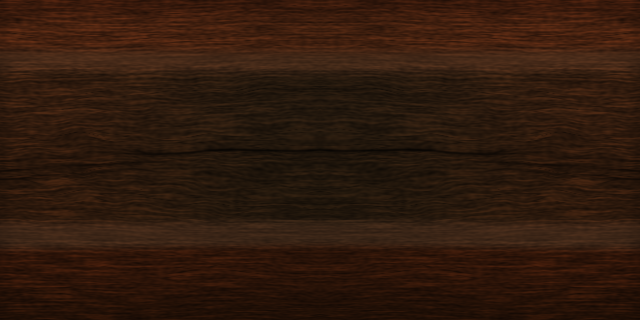
This texture is drawn by a Shadertoy shader. Its source:

```glsl
// Dark, mirrored wood board: soft horizontal colour bands under stretched
// gradient-noise grain. The grain swells around a central heart, bends at
// small side knots and is split by a thin, gently sloping crack.

vec2 randomGradient(vec2 cell) {
    vec3 q = fract(cell.xyx * vec3(0.1031, 0.1030, 0.0973));
    q += dot(q, q.yzx + 33.33);
    float angle = 6.2832 * fract((q.x + q.y) * q.z);
    return vec2(cos(angle), sin(angle));
}

float gradientNoise(vec2 p) {
    vec2 i = floor(p), f = p - i;
    vec2 u = f * f * f * (f * (f * 6.0 - 15.0) + 10.0);
    vec2 e = vec2(1.0, 0.0);
    float low = mix(dot(randomGradient(i), f),
                    dot(randomGradient(i + e), f - e), u.x);
    float high = mix(dot(randomGradient(i + e.yx), f - e.yx),
                     dot(randomGradient(i + 1.0), f - 1.0), u.x);
    return mix(low, high, u.y);
}

float bump(float x, float width) {
    return exp(-x * x / (width * width));
}

// Base tone from the top (0) to the bottom (1) of the board.
vec3 boardColour(float y) {
    vec3 c = mix(vec3(0.225, 0.100, 0.045), vec3(0.275, 0.130, 0.060), smoothstep(0.0, 0.09, y));
    c = mix(c, vec3(0.285, 0.168, 0.098), smoothstep(0.13, 0.18, y));
    c = mix(c, vec3(0.178, 0.110, 0.058), smoothstep(0.195, 0.245, y));
    c = mix(c, vec3(0.160, 0.099, 0.050), smoothstep(0.35, 0.50, y));
    c = mix(c, vec3(0.245, 0.152, 0.092), smoothstep(0.675, 0.715, y));
    c = mix(c, vec3(0.190, 0.083, 0.033), smoothstep(0.755, 0.795, y));
    return mix(c, vec3(0.135, 0.063, 0.024), smoothstep(0.83, 1.0, y));
}

void mainImage(out vec4 fragColor, in vec2 fragCoord) {
    vec2 uv = fragCoord / iResolution.xy;
    float x = abs(uv.x - 0.5) * 2.0;   // 0 at the mirror line, 1 at the sides
    float y = 1.0 - uv.y;              // 0 at the top
    float middle = smoothstep(0.19, 0.27, y) * (1.0 - smoothstep(0.66, 0.73, y));
    float heart = bump(x, 0.42) * bump(y - 0.48, 0.24);

    // Grain height: swollen at the heart, wavy in the middle, bent at knots.
    float grain = y - (y - 0.47) * 0.25 * heart;
    grain += 0.012 * gradientNoise(vec2(x * 2.5, y * 5.0));
    grain += 0.012 * middle * gradientNoise(vec2(x * 9.0 + 3.0, y * 18.0));
    float knots = 0.0;
    for (int k = 0; k < 2; k++) {
        vec2 d = vec2(x - 0.75, y - 0.412 - 0.122 * float(k));
        float knot = bump(d.x, 0.055) * bump(d.y, 0.020);
        grain += 0.012 * knot * sign(0.5 - float(k));
        knots += knot;
    }

    // Fibres from broad streaks to fine threads.
    float broad = gradientNoise(vec2(x * 1.6 + 5.0, grain * 22.0));
    float streak = gradientNoise(vec2(x * 4.5 + 11.0, grain * 72.0));
    float fibre = gradientNoise(vec2(x * 8.0 + 23.0, grain * 137.0));
    float thread = gradientNoise(vec2(x * 45.0, grain * 171.0 + 7.0));
    float paleBands = min(bump(y - 0.182, 0.028) + bump(y - 0.732, 0.038), 1.0);
    float relief = 0.14 * broad + 0.24 * streak + 0.46 * fibre + 0.36 * thread;

    // Band edges sag slightly, and the centre is cooler and darker.
    float bandY = y + 0.008 * broad + 0.020 * bump(x, 0.45) * (y - 0.5);
    vec3 colour = boardColour(bandY);
    colour *= mix(vec3(1.0), vec3(0.77, 0.85, 0.88), bump(x, 0.40) * (0.40 + 0.60 * middle));
    colour *= mix(vec3(1.0), vec3(1.10, 0.98, 0.93), middle * smoothstep(0.25, 0.9, x));
    colour *= 1.0 + relief * (1.0 - 0.5 * paleBands);

    // Thin dark grooves along the zero lines of the noise, broken into runs.
    float grooveLine = bump(streak - 0.05, 0.055) * smoothstep(-0.05, 0.25, broad + 0.4 * fibre);
    colour *= 1.0 - 0.30 * grooveLine * (1.0 - 0.7 * paleBands);

    // Reddish ridges between the grooves.
    float ridges = smoothstep(0.10, 0.35, fibre + 0.3 * streak);
    colour += vec3(0.036, 0.012, 0.003) * ridges * (0.35 + 0.65 * x) * (1.0 - 0.6 * paleBands);

    // Broad arch of shade above the heart, and faint nested rings below it.
    float arch = bump(y - 0.285 - 0.16 * x * x, 0.022) * (1.0 - smoothstep(0.35, 0.75, x));
    colour *= 1.0 - 0.12 * arch;
    float ringRadius = length(vec2(x * 0.8, y - 0.53));
    float rings = sin(ringRadius * 170.0 + 5.0 * streak);
    colour *= 1.0 + 0.06 * rings * bump(ringRadius, 0.11) * smoothstep(0.48, 0.52, y);

    // Main crack and two broken strands nearer the sides.
    for (int k = 0; k < 3; k++) {
        float n = float(k);
        float wave = gradientNoise(vec2(x * 6.0 + n * 9.0, n + 0.5));
        float lineY = 0.467 + 0.040 * x * x + 0.026 * n + 0.010 * wave;
        float span = k == 0 ? 1.0 - 0.6 * smoothstep(0.3, 0.75, x)
                            : smoothstep(0.30, 0.65, x) * (0.5 + wave);
        float d = y - lineY;
        colour *= 1.0 - clamp(span, 0.0, 1.0) * (0.62 * bump(d, 0.0042) + 0.10 * bump(d - 0.006, 0.014));
    }
    colour *= 1.0 - 0.22 * min(knots, 1.0);

    // Gentle darkening at the outer edges.
    colour *= 1.0 - 0.15 * smoothstep(0.95, 1.0, x);
    fragColor = vec4(clamp(colour, 0.0, 1.0), 1.0);
}
```
